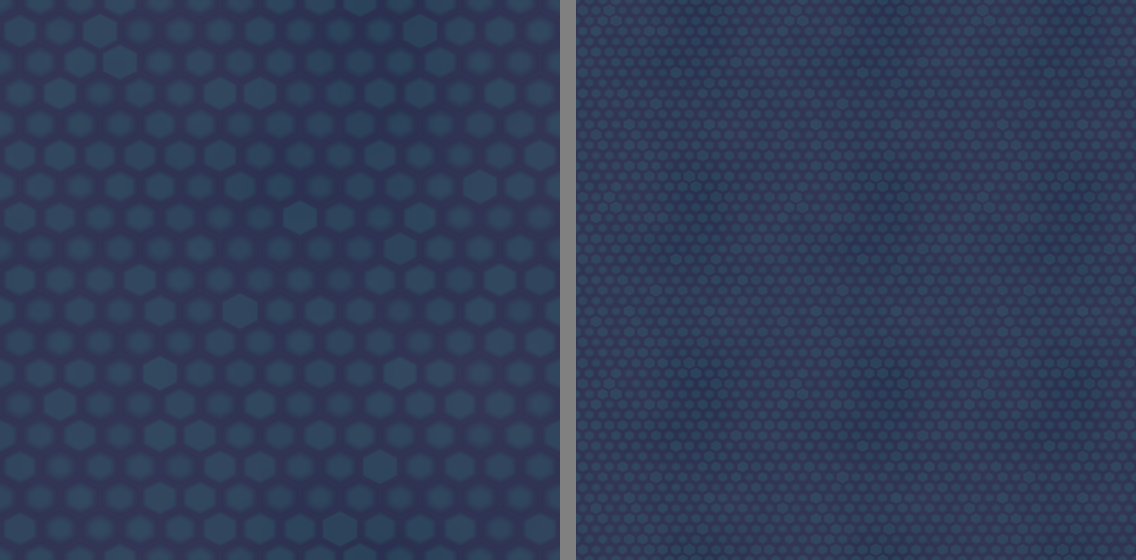
Left, the tile; right, the same tile 3 across and 3 down.
A Shadertoy shader for this pattern:

```glsl
const vec2 HEX_PERIOD = vec2(14.0, 9.0);     // columns, and pairs of rows
const vec2 HEX_STEP = vec2(1.0, 1.7320508);  // lattice step for unit-wide hexagons

const vec3 GAP_COLOR = vec3(0.180, 0.200, 0.325);
const vec3 SEAM_COLOR = vec3(0.198, 0.202, 0.325);
const vec3 CELL_COLOR = vec3(0.186, 0.277, 0.368);
const vec3 HAZE_COLOR = vec3(0.034, 0.022, 0.020);

float hash(vec2 p) {
    vec3 q = fract(vec3(p.xyx) * 0.1031);
    q += dot(q, q.yzx + 33.33);
    return fract((q.x + q.y) * q.z);
}

// Value noise that wraps after a whole number of cells
float wrapNoise(vec2 p, float period, float seed) {
    vec2 i = floor(p);
    vec2 f = fract(p);
    f = f * f * (3.0 - 2.0 * f);
    vec2 a = mod(i, period) + seed;
    vec2 b = mod(i + 1.0, period) + seed;
    return mix(mix(hash(a), hash(vec2(b.x, a.y)), f.x),
               mix(hash(vec2(a.x, b.y)), hash(b), f.x), f.y);
}

float wrapFbm(vec2 uv, float period, float seed) {
    float sum = 0.0;
    float weight = 0.53;
    for (int octave = 0; octave < 4; octave++) {
        sum += weight * wrapNoise(uv * period, period, seed);
        period *= 2.0;
        weight *= 0.5;
        seed += 17.0;
    }
    return sum;
}

// Offset from the nearest hexagon centre (xy) and its wrapped identity (zw)
vec4 hexCell(vec2 uv) {
    vec2 p = uv * HEX_PERIOD;
    vec2 even = floor(p + 0.5);
    vec2 odd = floor(p) + 0.5;
    vec2 toEven = (p - even) * HEX_STEP;
    vec2 toOdd = (p - odd) * HEX_STEP;
    bool evenIsNearer = dot(toEven, toEven) < dot(toOdd, toOdd);
    vec2 center = evenIsNearer ? even : odd;
    return vec4(evenIsNearer ? toEven : toOdd, mod(center, HEX_PERIOD) * 2.0);
}

// Pointy-topped hexagon radius: 0 at the centre, 0.5 on the border
float hexRadius(vec2 p) {
    p = abs(p);
    return max(p.x, dot(p, vec2(0.5, 0.8660254)));
}

// Cell fill, from a crisp hexagon to a blurred rounded patch
float cellFill(vec2 offset, float softness) {
    float radius = mix(hexRadius(offset), length(offset), 0.4 * softness);
    float inset = 0.5 - radius;
    float start = 0.025 + 0.015 * softness;
    return smoothstep(start, start + mix(0.07, 0.34, softness), inset);
}

void mainImage(out vec4 fragColor, in vec2 fragCoord) {
    vec2 uv = fragCoord / iResolution.xy;
    vec4 cell = hexCell(uv);

    // Each cell has its own blur and slight fading
    float softness = sqrt(hash(cell.zw + 5.0));
    float strength = mix(0.88, 1.0, hash(cell.zw + 61.0));
    float fill = cellFill(cell.xy, softness) * strength;

    // Dark gaps with a faint warmer seam along the cell borders
    float inset = 0.5 - hexRadius(cell.xy);
    float seam = 1.0 - smoothstep(0.0, 0.065, inset);
    vec3 color = mix(GAP_COLOR, SEAM_COLOR, seam * 0.8);
    color = mix(color, CELL_COLOR, fill);

    // Broad cloudy haze
    float haze = wrapFbm(uv, 3.0, 11.0) - 0.5;
    color += HAZE_COLOR * haze * 1.6;

    fragColor = vec4(color, 1.0);
}
```
